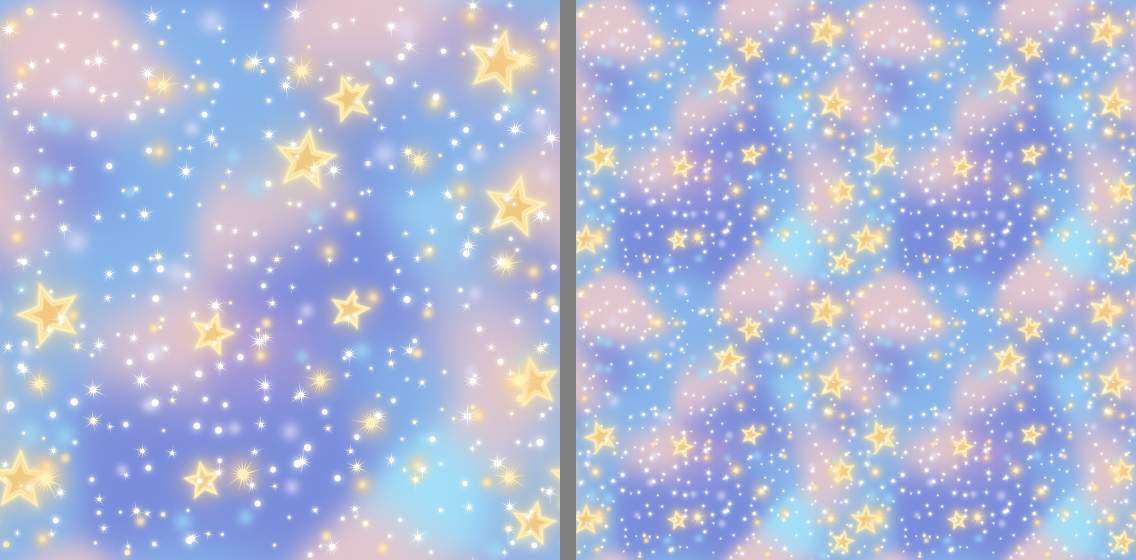
Left, the tile; right, the same tile 2 across and 2 down.
Give the GLSL for this pattern, as a Shadertoy shader.

```glsl
#define CLOUD_GRID 6.0
#define BOKEH_GRID 10.0
#define STAR_GRID 4.0
#define BURST_GRID 5.0
#define GOLD_GRID 9.0
#define SPARKLE_GRID 14.0
#define DOT_GRID 16.0
#define STAR_RADIUS 0.058
#define SPARKLE_RADIUS 0.029
#define TAU 6.2831853

const vec3 PERIWINKLE = vec3(0.48, 0.55, 0.86);
const vec3 SKY = vec3(0.53, 0.71, 0.92);
const vec3 AQUA = vec3(0.63, 0.88, 0.98);
const vec3 LILAC = vec3(0.70, 0.62, 0.84);
const vec3 PEACH = vec3(0.89, 0.78, 0.81);
const vec3 GOLD = vec3(0.94, 0.79, 0.51);
const vec3 AMBER = vec3(1.0, 0.82, 0.58);
const vec3 CREAM = vec3(1.0, 0.95, 0.73);
const vec3 WHITE = vec3(1.0, 1.0, 0.98);

vec4 hash4(vec2 p, float seed) {
    vec4 q = fract((p.xyxy + seed * 17.3) * vec4(0.1031, 0.1030, 0.0973, 0.1099));
    q += dot(q, q.wzxy + 33.33);
    return fract((q.xxyz + q.yzzw) * q.zywx);
}

float bell(float d, float radius) {
    return exp(-d * d / (radius * radius));
}

// Offset from the k-th neighbouring grain of a wrapping grid, with its random values
vec2 grain(vec2 uv, float grid, int k, float seed, out vec4 rnd) {
    vec2 cell = floor(uv * grid) + vec2(k % 3, k / 3) - 1.0;
    rnd = hash4(mod(cell, grid), seed);
    return (uv * grid - cell - mix(vec2(0.12), vec2(0.88), rnd.xy)) / grid;
}

// Blurred patches of colour
vec3 clouds(vec2 uv) {
    vec4 sum = vec4(0.0);
    for (int k = 0; k < 25; k++) {
        vec2 cell = floor(uv * CLOUD_GRID) + vec2(k % 5, k / 5) - 2.0;
        vec4 rnd = hash4(mod(cell, CLOUD_GRID), 1.0);
        vec3 tint = rnd.z < 0.38 ? PERIWINKLE : rnd.z < 0.66 ? SKY
                  : rnd.z < 0.81 ? AQUA : rnd.z < 0.91 ? LILAC : PEACH;
        float weight = bell(length(uv * CLOUD_GRID - cell - rnd.xy), 0.52) + 1e-5;
        sum += vec4(tint, 1.0) * weight;
    }
    return sum.rgb / sum.a;
}

// Signed distance to a five-pointed star
float starDistance(vec2 p, float radius) {
    float a = abs(mod(atan(p.x, p.y), TAU / 5.0) - TAU / 10.0);
    vec2 valley = vec2(radius * 0.45, 0.0);
    vec2 edge = radius * vec2(cos(TAU / 10.0), sin(TAU / 10.0)) - valley;
    vec2 w = length(p) * vec2(cos(a), sin(a)) - valley;
    float along = clamp(dot(w, edge) / dot(edge, edge), 0.0, 1.0);
    return length(w - edge * along) * sign(w.x * edge.y - w.y * edge.x);
}

// Tapered needles of uneven length around a bright core
float sparkle(vec2 p, float radius, float rays, float seed, float px) {
    float d = length(p);
    float turn = (atan(p.x, p.y) / TAU + (seed - 0.5) * 0.06) * rays;
    float id = mod(floor(turn + 0.5), rays);
    float reach = radius * mix(0.55, 1.0, fract(id * 0.618 + seed * 7.0));
    reach *= mod(id, 2.0) < 0.5 ? 1.0 : 0.7;
    float fade = clamp(1.0 - d / reach, 0.0, 1.0);
    float across = d * abs(sin((fract(turn + 0.5) - 0.5) * TAU / rays));
    float needle = clamp((radius * 0.045 * fade - across) / px + 0.5, 0.0, 1.0);
    float glow = bell(d, radius * 0.16) + 0.22 * bell(d, radius * 0.5);
    return clamp(needle * sqrt(fade) + glow, 0.0, 1.0);
}

vec3 drawStar(vec3 col, vec2 p, vec4 rnd, float px) {
    float radius = STAR_RADIUS * mix(0.5, 1.0, sqrt(fract(rnd.w * 23.0)));
    float tilt = (rnd.w - 0.5) * 0.7;
    vec2 q = mat2(cos(tilt), -sin(tilt), sin(tilt), cos(tilt)) * p;
    float d = starDistance(q, radius);
    col = mix(col, AMBER, 0.5 * bell(length(p), radius * 1.15));
    col = mix(col, CREAM, 0.65 * exp(-max(d, 0.0) / (radius * 0.13)));
    col = mix(col, GOLD, smoothstep(px, -px, d));
    float line = radius * 0.035 + px * 0.4;
    float rim = bell(d + radius * 0.02, line) + 0.75 * bell(d + radius * 0.12, line);
    col = mix(col, CREAM, min(rim, 1.0));
    vec2 glint = q - radius * vec2(0.3, -0.22) * (rnd.x < 0.5 ? 1.0 : -1.0);
    return mix(col, WHITE, 0.9 * sparkle(glint, radius * 0.42, 10.0, rnd.y, px));
}

void mainImage(out vec4 fragColor, in vec2 fragCoord) {
    vec2 uv = fragCoord / iResolution.xy;
    float px = 1.0 / iResolution.y;
    vec3 col = clouds(uv);
    vec4 rnd;

    // Soft lights, some with a warm centre
    for (int k = 0; k < 9; k++) {
        float d = length(grain(uv, BOKEH_GRID, k, 2.0, rnd));
        float radius = mix(0.009, 0.022, fract(rnd.w * 13.0));
        bool warm = rnd.w < 0.4;
        vec3 tint = warm ? AMBER : rnd.w < 0.7 ? AQUA : vec3(0.90, 0.88, 0.98);
        float shown = step(rnd.z, 0.75);
        col = mix(col, tint, shown * 0.6 * bell(d, radius));
        if (warm) col = mix(col, CREAM, shown * 0.8 * bell(d, 0.007));
    }
    // Large golden stars
    for (int k = 0; k < 9; k++) {
        vec2 p = grain(uv, STAR_GRID, k, 3.0, rnd);
        if (rnd.z < 0.68) col = drawStar(col, p, rnd, px);
    }
    // Glowing bursts
    for (int k = 0; k < 9; k++) {
        vec2 p = grain(uv, BURST_GRID, k, 4.0, rnd);
        if (rnd.z > 0.36) continue;
        float radius = mix(0.028, 0.044, rnd.w);
        col = mix(col, AMBER, 0.55 * bell(length(p), radius * 0.85));
        col = mix(col, CREAM, sparkle(p, radius, 18.0, rnd.w, px));
    }
    // Golden, then white sparkles
    for (int k = 0; k < 18; k++) {
        bool gold = k < 9;
        vec2 p = grain(uv, gold ? GOLD_GRID : SPARKLE_GRID, k % 9, gold ? 5.0 : 6.0, rnd);
        if (rnd.z > (gold ? 0.5 : 0.76)) continue;
        float radius = SPARKLE_RADIUS * mix(0.42, 1.0, rnd.w * rnd.w);
        float rays = 8.0 + 2.0 * floor(rnd.w * 3.0);
        float light = sparkle(p, radius, rays, fract(rnd.w * 31.0), px);
        col = mix(col, gold ? mix(CREAM, WHITE, bell(length(p), radius * 0.2)) : WHITE, light);
    }
    // Round dots with a faint halo
    for (int k = 0; k < 9; k++) {
        float d = length(grain(uv, DOT_GRID, k, 7.0, rnd));
        float radius = mix(0.0022, 0.0065, rnd.w * rnd.w);
        float light = smoothstep(px, -px, d - radius) + 0.45 * bell(d, radius * 2.0);
        vec3 tint = fract(rnd.w * 19.0) < 0.14 ? CREAM : WHITE;
        col = mix(col, tint, step(rnd.z, 0.8) * 0.95 * min(light, 1.0));
    }
    fragColor = vec4(col, 1.0);
}
```
